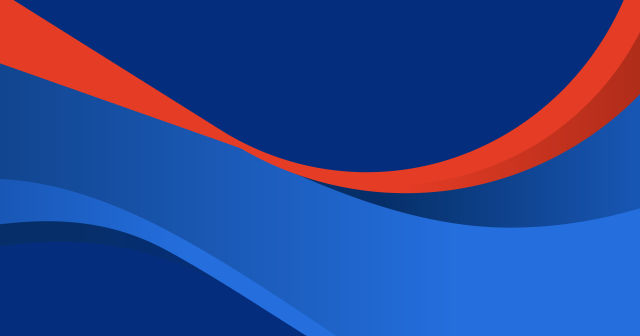
Give the GLSL for this background, as a Shadertoy shader.

```glsl
// Draws a corporate wave background: blue ribbons under a sweeping red arc on navy.

const float ASPECT = 1.92;
const vec3 NAVY        = vec3(0.020, 0.176, 0.490);
const vec3 SHADOW      = vec3(0.022, 0.185, 0.410);
const vec3 DEEP_BLUE   = vec3(0.067, 0.270, 0.560);
const vec3 MID_BLUE    = vec3(0.095, 0.340, 0.710);
const vec3 BRIGHT_BLUE = vec3(0.140, 0.430, 0.865);
const vec3 RED         = vec3(0.898, 0.235, 0.145);
const vec3 DARK_RED    = vec3(0.690, 0.175, 0.100);

// Cubic through two knots (x, height, slope), extended by straight lines
float segment(float x, vec3 a, vec3 b) {
    float span = b.x - a.x;
    float t = clamp((x - a.x) / span, 0.0, 1.0);
    float s = 1.0 - t;
    float y = s * s * ((1.0 + 2.0 * t) * a.y + t * span * a.z)
            + t * t * ((3.0 - 2.0 * t) * b.y - s * span * b.z);
    return y + min(x - a.x, 0.0) * a.z + max(x - b.x, 0.0) * b.z;
}

// Smooth curve through three knots
float wave(float x, vec3 a, vec3 b, vec3 c) {
    return x < b.x ? segment(x, a, b) : segment(x, b, c);
}

// Lower arc of an ellipse that continues as a line left of the join
float bowl(float x, vec2 bottom, vec2 radii, float join, float slope) {
    float u = (max(x, join) - bottom.x) / radii.x;
    float arc = bottom.y - radii.y * (1.0 - sqrt(max(1.0 - u * u, 0.0)));
    return arc + min(x - join, 0.0) * slope;
}

// Antialiased coverage of everything above an edge (y grows downwards)
float above(float edge, float y) {
    float d = edge - y;
    float width = max(length(vec2(dFdx(d), dFdy(d))), 1e-5);
    return clamp(0.5 + d / width, 0.0, 1.0);
}

// Horizontal colour ramp
vec3 ramp(vec3 from, vec3 to, float x, float start, float end) {
    return mix(from, to, clamp((x - start) / (end - start), 0.0, 1.0));
}

void mainImage(out vec4 fragColor, in vec2 fragCoord) {
    vec2 uv = fragCoord / iResolution.xy;
    float x = uv.x * ASPECT;
    float y = 1.0 - uv.y;

    // Edges of the lower ribbon and its shadow
    float shadowEdge = wave(x, vec3(0.0, 0.7325, -0.14), vec3(0.325, 0.73, 0.14), vec3(0.675, 0.85, 0.52));
    float trimEdge   = wave(x, vec3(0.0, 0.6675, -0.12), vec3(0.5, 0.745, 0.54), vec3(0.92, 1.0, 0.62));
    float ribbonEdge = wave(x, vec3(0.0, 0.5325, 0.05), vec3(0.5, 0.685, 0.52), vec3(1.01, 1.0, 0.66));

    // Upper edge of the main ribbon
    vec3 crossing = vec3(0.64, 0.399, 0.51);
    vec3 trough = vec3(1.53, 0.6775, 0.0);
    float crestEdge = x < trough.x
        ? wave(x, vec3(0.0, 0.145, 0.22), crossing, trough)
        : segment(x, trough, vec3(1.92, 0.62, -0.29));

    // Edges of the red sweep
    float redBottom = bowl(x, vec2(1.2175, 0.575), vec2(0.985), 0.715, 0.585);
    float redFold   = bowl(x, vec2(1.175, 0.55), vec2(0.8375), 0.9, 0.35);
    float redTop    = bowl(x, vec2(1.1, 0.5125), vec2(0.845, 0.8675), 0.675, 0.622);

    // Paint layers from the bottom upwards
    vec3 color = NAVY;
    color = mix(color, ramp(SHADOW, NAVY, x, 0.2, 0.8), above(shadowEdge, y));
    color = mix(color, ramp(MID_BLUE, BRIGHT_BLUE, x, 0.0, 0.55), above(trimEdge, y));
    color = mix(color, ramp(DEEP_BLUE, BRIGHT_BLUE, x, 0.0, 1.35), above(ribbonEdge, y));
    color = mix(color, ramp(SHADOW, MID_BLUE, x, 1.15, 1.92), above(crestEdge, y));
    color = mix(color, ramp(RED, DARK_RED, x, 1.2, 1.92), above(redBottom, y));
    color = mix(color, RED, above(redFold, y));
    color = mix(color, NAVY, above(redTop, y));

    fragColor = vec4(color, 1.0);
}
```
